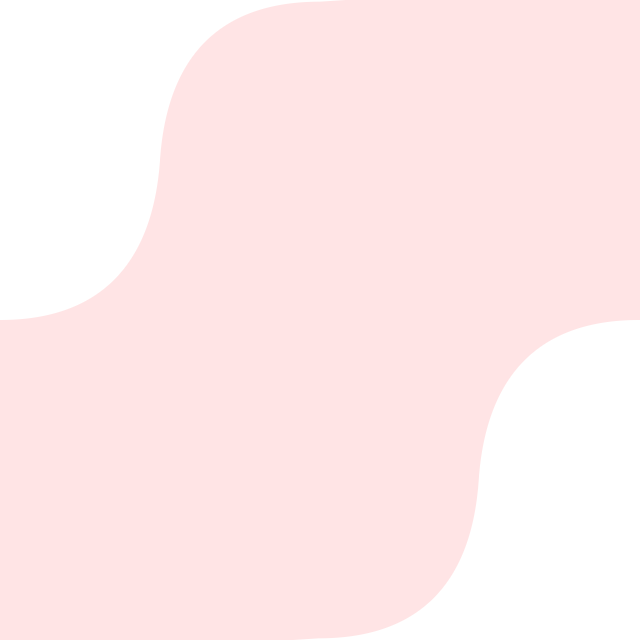
This background is drawn by a WebGL 2 fragment shader. Its source:

```glsl
#version 300 es
precision highp float;

// A pale pink band sweeping diagonally between two white corners.
// Each corner is bounded by an S of two cubic Bezier arcs, solved for
// height at a given x; the lower corner is the upper one turned half round.

uniform vec2 u_resolution;
out vec4 outColor;

const vec3 PINK = vec3(1.0, 0.895, 0.897);
const vec3 WHITE = vec3(1.0);

// S curve: start, bend between the arcs, end, and the arc handles
const vec2 START = vec2(0.0, 0.5);
const vec2 START_HANDLE = vec2(0.1667, 0.5);
const vec2 BEND_IN = vec2(0.2396, 0.599);
const vec2 BEND = vec2(0.25, 0.75);
const vec2 BEND_OUT = vec2(0.2604, 0.901);
const vec2 END_HANDLE = vec2(0.3333, 0.9974);
const vec2 END = vec2(0.5, 0.9974);
const float TAIL_SLOPE = 0.065;              // slow rise beyond the end
const vec2 TURN_CENTER = vec2(0.499, 0.5);   // pivot of the half turn
const int SOLVE_STEPS = 20;

vec2 bezier(vec2 a, vec2 b, vec2 c, vec2 d, float t) {
  float s = 1.0 - t;
  return s * s * s * a + 3.0 * s * t * (s * b + t * c) + t * t * t * d;
}

vec2 bezierTangent(vec2 a, vec2 b, vec2 c, vec2 d, float t) {
  float s = 1.0 - t;
  return 3.0 * (s * s * (b - a) + 2.0 * s * t * (c - b) + t * t * (d - c));
}

// Approximate signed distance above an arc whose x grows with t
float aboveArc(vec2 p, vec2 a, vec2 b, vec2 c, vec2 d) {
  float low = 0.0;
  float high = 1.0;
  for (int i = 0; i < SOLVE_STEPS; i++) {
    float mid = 0.5 * (low + high);
    if (bezier(a, b, c, d, mid).x < p.x) low = mid;
    else high = mid;
  }
  float t = 0.5 * (low + high);
  vec2 tangent = normalize(bezierTangent(a, b, c, d, t));
  return (p.y - bezier(a, b, c, d, t).y) * tangent.x;
}

// Positive inside the upper left corner
float cornerDistance(vec2 p) {
  if (p.x > END.x) return p.y - END.y - TAIL_SLOPE * (p.x - END.x);
  if (p.x > BEND.x) return aboveArc(p, BEND, BEND_OUT, END_HANDLE, END);
  return aboveArc(p, START, START_HANDLE, BEND_IN, BEND);
}

void main() {
  vec2 p = gl_FragCoord.xy / u_resolution;
  float halfPixel = 0.5 / min(u_resolution.x, u_resolution.y);

  // Both corners share one curve
  float corner = max(cornerDistance(p), cornerDistance(2.0 * TURN_CENTER - p));
  float coverage = clamp(0.5 + 0.5 * corner / halfPixel, 0.0, 1.0);
  outColor = vec4(mix(PINK, WHITE, coverage), 1.0);
}
```
